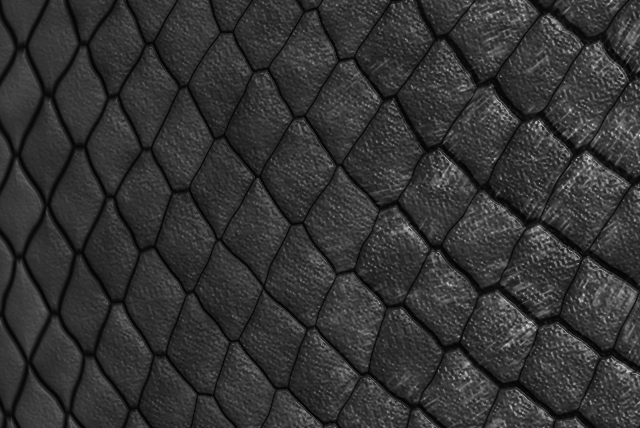
Write a Shadertoy shader that draws this texture.

```glsl
// Black reptile leather: curved diagonal rows of domed scales with dark grooves and a glossy right side.

const vec2  BEND_CENTER  = vec2(0.605, 0.453); // where the scale rows are straightest
const float ROW_DENSITY  = 5.12;               // overall scale count
const vec2  HALF_CELL    = vec2(0.765, 0.65);  // unequal halves give blunt top and bottom corners
const float JITTER       = 0.09;               // irregularity of scale centres
const float OGEE         = 0.012;              // S-curve of the scale sides
const float WOBBLE       = 0.045;              // uneven drift of the groove lines
const float THIN_GROOVE  = 0.001;              // half widths, in scale units
const float MID_GROOVE   = 0.011;
const float WIDE_GROOVE  = 0.036;
const float CORNER_ROUND = 0.03;
const float BEVEL_HEIGHT = 0.0038;
const float DOME_HEIGHT  = 0.0060;
const float GRAIN_HEIGHT = 0.0019;
const float SLOPE_STEP   = 0.0018;
const vec3  LIGHT_DIR    = vec3(0.45, 0.55, 0.70);
const vec3  LEATHER      = vec3(0.198);
const vec3  SHEEN        = vec3(1.0);
const float AMBIENT      = 0.18;
const float GROOVE_SHADE = 0.27;
const float EDGE_SHADE   = 0.82;               // soft darkening beside the grooves
const mat2  GRAIN_TURN   = mat2(0.8, 0.6, -0.6, 0.8);

float hash(vec2 p) {
    return fract(sin(dot(p, vec2(127.1, 311.7))) * 43758.545);
}

vec2 hash2(vec2 p) {
    return vec2(hash(p), hash(p + 57.3));
}

float noise(vec2 p) {
    vec2 i = floor(p), f = fract(p);
    f = f * f * (3.0 - 2.0 * f);
    return mix(mix(hash(i), hash(i + vec2(1, 0)), f.x),
               mix(hash(i + vec2(0, 1)), hash(i + vec2(1, 1)), f.x), f.y);
}

float smoothMin(float a, float b, float k) {
    float h = max(k - abs(a - b), 0.0) / k;
    return min(a, b) - 0.25 * h * h * k;
}

// Out-of-focus amount, growing toward the left side
float defocus(vec2 p) {
    return 1.0 - smoothstep(0.0, 0.5, p.x);
}

// Canvas position to curved scale axes: x runs down-right, y runs up-right
vec2 scaleCoords(vec2 p) {
    vec2 c = (p - BEND_CENTER) * vec2(ROW_DENSITY, -ROW_DENSITY);
    float across = c.x * (2.08 + c.x * (0.007 * c.x - 0.1)) - c.y * (0.12 + 0.08 * c.y);
    float down = 1.6 * c.y + c.x * (0.27 + 0.035 * c.x);
    vec2 q = 0.5 * vec2(across + down, across - down);
    q -= OGEE * (1.0 + 1.5 * defocus(p)) * sin(6.2832 * q.yx);
    return q + WOBBLE * (vec2(noise(p * 26.0), noise(p * 26.0 + 40.0)) - 0.5);
}

vec2 scaleCenter(vec2 id) {
    return id + JITTER * (hash2(id) - 0.5) * 2.0;
}

// Offset from q to a scale centre, in the space where scales are hexagons
vec2 toCenter(vec2 id, vec2 q) {
    vec2 r = scaleCenter(id) - q;
    return HALF_CELL * vec2(r.x + r.y, r.x - r.y);
}

// Distance inside the groove rim; also returns the id of the scale
float scaleRim(vec2 p, out vec2 id) {
    vec2 q = scaleCoords(p), base = floor(q + 0.5), nearest = vec2(0);
    float best = 9.0;
    for (int k = 0; k < 9; k++) {
        vec2 cell = base + vec2(k % 3 - 1, k / 3 - 1);
        vec2 r = toCenter(cell, q);
        if (dot(r, r) < best) { best = dot(r, r); nearest = r; id = cell; }
    }
    float rim = 1.0;
    float wide = mix(MID_GROOVE, WIDE_GROOVE, smoothstep(0.65, 1.25, p.x));
    float thin = mix(THIN_GROOVE, MID_GROOVE, defocus(p));
    for (int k = 0; k < 9; k++) {
        if (k == 4) continue;
        vec2 r = toCenter(id + vec2(k % 3 - 1, k / 3 - 1), q);
        float groove = k / 3 == 1 ? thin : wide;
        float gap = dot(0.5 * (nearest + r), normalize(r - nearest)) - groove;
        rim = smoothMin(rim, gap, CORNER_ROUND);
    }
    return rim;
}

float bevel(float rim, vec2 p) {
    return smoothstep(-0.02, mix(0.026, 0.08, defocus(p)), rim);
}

float height(vec2 p) {
    vec2 id;
    float rim = scaleRim(p, id);
    float dome = 1.0 - exp(-8.0 * max(rim, 0.0));
    vec2 g = GRAIN_TURN * p;
    float grain = 0.7 * noise(g * 47.0) + noise(GRAIN_TURN * g * 165.0 + 9.0);
    return BEVEL_HEIGHT * bevel(rim, p) + DOME_HEIGHT * dome
         + GRAIN_HEIGHT * grain * (1.0 - 0.75 * defocus(p));
}

// Fine broken scratches, turned a little differently on each scale
float scratches(vec2 p, vec2 id) {
    float a = 0.65 + 0.9 * (hash(id + 3.0) - 0.5);
    vec2 s = mat2(cos(a), -sin(a), sin(a), cos(a)) * p;
    float lines = pow(noise(s * vec2(38.0, 190.0) + id * 7.0), 3.0);
    return lines * smoothstep(0.35, 0.8, noise(p * 19.0 + 5.0));
}

void mainImage(out vec4 fragColor, in vec2 fragCoord) {
    vec2 p = fragCoord / iResolution.y;
    vec2 id;
    float rim = scaleRim(p, id);
    float h = height(p);
    vec2 slope = vec2(height(p + vec2(SLOPE_STEP, 0)), height(p + vec2(0, SLOPE_STEP))) - h;
    vec3 normal = normalize(vec3(-slope / SLOPE_STEP, 1.0));

    // Light from the upper right, glossier on the right, broken into patches
    vec3 light = normalize(LIGHT_DIR);
    vec3 halfway = normalize(light + vec3(0, 0, 1));
    float gloss = smoothstep(0.45, 1.3, p.x);
    float diffuse = max(dot(normal, light), 0.0);
    float specular = pow(max(dot(normal, halfway), 0.0), 30.0);
    specular *= 0.35 + 1.3 * noise(p * 24.0 + 70.0);

    // Tone: per-scale variation, slightly paler left edge
    float tone = 0.92 + 0.16 * hash(id + 11.0);
    tone += 0.22 * (1.0 - smoothstep(0.0, 0.25, p.x)) * (1.0 - 0.5 * p.y);
    tone *= 0.8 + 0.4 * noise(GRAIN_TURN * p * 16.0);
    tone *= mix(EDGE_SHADE, 1.04, smoothstep(0.0, 0.14, rim));

    vec3 color = LEATHER * tone * (AMBIENT + diffuse);
    color += SHEEN * specular * mix(0.12, 0.36, gloss);
    color += SHEEN * scratches(p, id) * gloss * 0.38;
    color *= mix(GROOVE_SHADE, 1.0, bevel(rim, p));
    fragColor = vec4(color, 1.0);
}
```
